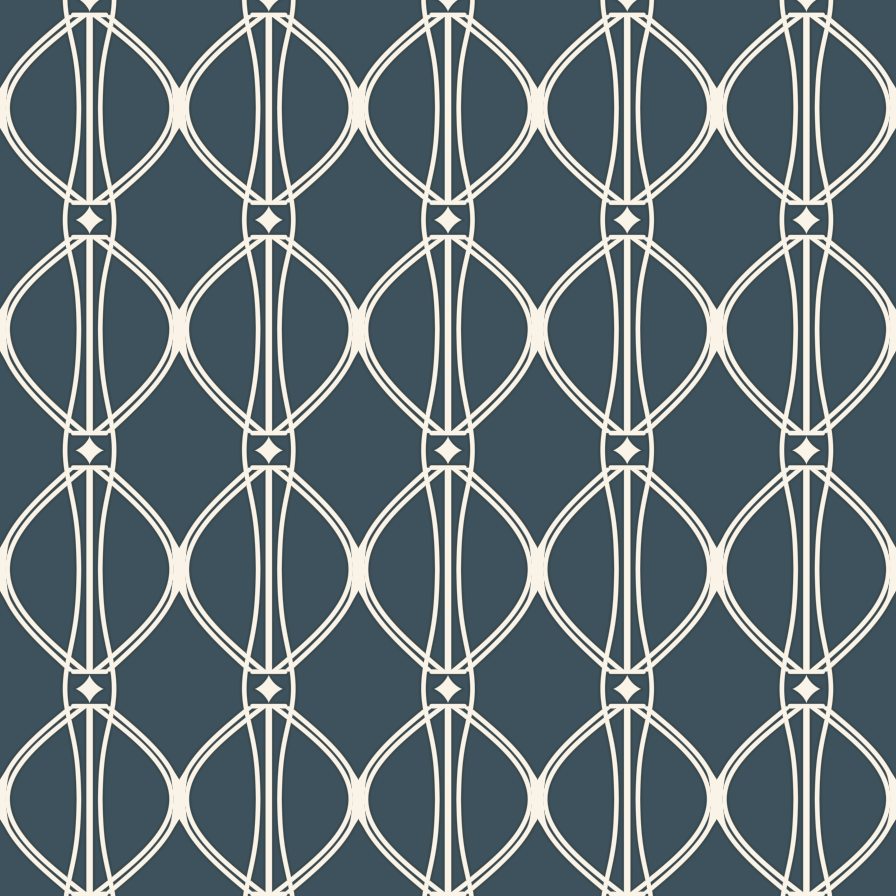
Reproduce this pattern procedurally as a WebGL 2 fragment shader.

```glsl
#version 300 es
precision highp float;
// Ogee trellis: five columns of double-lined lenses tied by star knots, cream on slate.

#define SPAN 768.0        // design units across the canvas
#define COLUMNS 5.0
#define LINE_HALF 2.0     // half width of the thin lines
#define SPINE_HALF 2.8    // half width of the central upright
#define KNOT_HALF 14.8    // knot centre to crossbar
#define STAR_SIZE 11.8
#define SLATE vec3(0.24, 0.32, 0.36)
#define SHADE vec3(0.22, 0.28, 0.30)
#define CREAM vec3(0.98, 0.955, 0.91)

uniform vec2 u_resolution;
out vec4 fragColor;

const float HALF_PI = 1.5707963;

// Heights of knots (even entries) and waists (odd entries), unevenly spaced.
const float LEVELS[9] = float[9](-13.0, 83.0, 177.5, 280.0, 382.0,
                                 486.0, 579.5, 675.5, 770.0);

// x: distance from the nearest knot, y: distance from that knot to its waist.
vec2 knotSpan(float y) {
    int row = 0;
    for (int i = 1; i < 8; i++) {
        if (y >= LEVELS[i]) row = i;
    }
    int knot = row + row % 2;
    return vec2(abs(y - LEVELS[knot]), LEVELS[row + 1] - LEVELS[row]);
}

// Distance to a quarter-sine arc swelling from the crossbar to the waist.
float lensArc(vec2 p, float s, float rise, float start, float end) {
    float x = start + (end - start) * sin(HALF_PI * s);
    float slope = (end - start) * HALF_PI * cos(HALF_PI * s) / rise;
    return abs(p.x - x) / sqrt(1.0 + slope * slope);
}

// Upright that bows outward around each knot.
float bowedStem(vec2 p, float reach) {
    float k = 0.48 * reach;
    float bulge = 12.0 * exp(-p.y * p.y / (k * k));
    float slope = 2.0 * p.y * bulge / (k * k);
    return abs(p.x - 9.0 - bulge) / sqrt(1.0 + slope * slope);
}

// Four-pointed star with concave sides.
float star(vec2 p) {
    float c = STAR_SIZE * 1.85;
    float radius = length(vec2(c - STAR_SIZE, c));
    return max(radius - length(p - c), (p.x + p.y - STAR_SIZE) * 0.7071);
}

float trellis(vec2 p, float reach, float halfCell) {
    // Paired lens lines, the outer one thickening into the waist
    float rise = reach - KNOT_HALF;
    float s = clamp((p.y - KNOT_HALF) / rise, 0.0, 1.0);
    float outerHalf = LINE_HALF + 3.2 * smoothstep(0.68, 0.95, s);
    float outer = lensArc(p, s, rise, 15.0, halfCell) - outerHalf;
    float inner = lensArc(p, s, rise, 4.0, halfCell - 6.5) - LINE_HALF;
    float d = max(min(outer, inner), KNOT_HALF - p.y);

    // Bowed stems and central spine
    d = min(d, bowedStem(p, reach) - LINE_HALF);
    d = min(d, max(p.x - SPINE_HALF, KNOT_HALF - p.y));

    // Knot: crossbar and star
    vec2 bar = vec2(max(p.x - 14.0, 0.0), p.y - KNOT_HALF);
    d = min(d, length(bar) - LINE_HALF);
    return min(d, star(p));
}

void main() {
    vec2 pos = gl_FragCoord.xy / u_resolution.y * SPAN;
    float cell = SPAN / COLUMNS;
    float x = abs(fract(pos.x / cell) - 0.5) * cell;
    vec2 span = knotSpan(pos.y);
    float d = trellis(vec2(x, span.x), span.y, 0.5 * cell);

    // Thin dark fringe beside the lines, then the lines themselves
    float soft = 0.8 * SPAN / u_resolution.y;
    vec3 colour = mix(SHADE, SLATE, smoothstep(0.5, 3.0, d));
    colour = mix(CREAM, colour, smoothstep(-soft, soft, d));
    fragColor = vec4(colour, 1.0);
}
```
